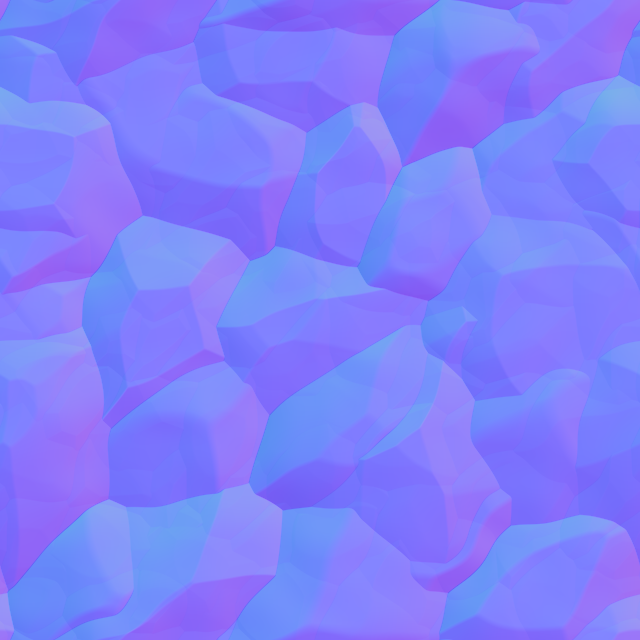
A three.js fragment shader for this texture map:

```glsl
// Tangent-space normal map of overlapping, chiselled rocks with flat lens-shaped cuts.
varying vec2 vUv;

vec4 hash4(vec3 p) {
  vec4 q = fract(p.xyzx * vec4(0.1031, 0.1030, 0.0973, 0.1099));
  q += dot(q, q.wzxy + 33.33);
  return fract((q.xxyz + q.yzzw) * q.zywx);
}

// One lattice corner of the gradient noise, wrapped to the period
float corner(vec2 cell, vec2 offset, float period, float seed) {
  float angle = 6.2832 * hash4(vec3(mod(cell, period) + 17.0, seed)).x;
  return dot(vec2(cos(angle), sin(angle)), offset);
}

float gradientNoise(vec2 p, float period, float seed) {
  vec2 i = floor(p), f = fract(p);
  vec2 u = f * f * f * (f * (f * 6.0 - 15.0) + 10.0);
  vec2 e = vec2(1.0, 0.0);
  float low = mix(corner(i, f, period, seed), corner(i + e, f - e, period, seed), u.x);
  float high = mix(corner(i + e.yx, f - e.yx, period, seed),
                   corner(i + 1.0, f - 1.0, period, seed), u.x);
  return mix(low, high, u.y);
}

float smoothMin(float a, float b, float k) {
  float t = max(k - abs(a - b), 0.0) / k;
  return min(a, b) - 0.25 * k * t * t;
}

// A rock is the lowest of one flat cut and six bowed facets
float rock(vec2 d, vec2 id, float seed) {
  vec4 cut = hash4(vec3(id, seed));
  float softness = mix(0.002, 0.022, cut.w * cut.w);
  float h = mix(-0.10, 0.03, cut.x) + dot(d, 0.14 * (cut.yz - 0.5));
  for (int k = 0; k < 6; k++) {
    vec4 r = hash4(vec3(id, seed + 1.0 + float(k)));
    float angle = (float(k) + 0.85 * r.x) * 1.0472;
    vec2 dir = vec2(cos(angle), sin(angle));
    float slope = mix(0.05, 0.36, r.y) * (1.0 - 0.6 * dir.x * dir.y);
    float bow = mix(0.04, 0.24, r.z * r.z);
    float facet = 0.08 * r.w - slope * dot(d, dir) - bow * dot(d, d);
    h = smoothMin(h, facet, softness);
  }
  return h;
}

// Highest of the nearby rocks, one per jittered cell
float rocks(vec2 p, float period, float seed) {
  vec2 cell = floor(p);
  float h = -9.0;
  for (int y = -2; y <= 2; y++) {
    for (int x = -2; x <= 2; x++) {
      vec2 c = cell + vec2(float(x), float(y));
      vec2 id = mod(c, period) + 11.0;
      vec4 r = hash4(vec3(id, seed + 9.0));
      vec2 d = p - c - 0.1 - 0.8 * r.xy;
      if (dot(d, d) < 2.6) h = max(h, rock(d, id, seed) + 0.13 * r.z);
    }
  }
  return h;
}

// Large rocks, faint smaller chips and gentle swells, in cell units
float height(vec2 uv) {
  vec2 p = uv * 5.0;
  vec2 warp = 0.07 * vec2(gradientNoise(p * 2.0, 10.0, 41.0),
                          gradientNoise(p * 2.0, 10.0, 52.0));
  float swell = gradientNoise(p * 2.0, 10.0, 63.0);
  return rocks(p + warp, 5.0, 3.0)
       + 0.09 * rocks(p * 2.0 + warp * 3.0, 10.0, 24.0)
       + 0.02 * swell;
}

void main() {
  // Slope from finite differences, which also softens the creases
  float e = 0.002;
  float h = height(vUv);
  vec2 slope = vec2(height(vUv + vec2(e, 0.0)) - h,
                    height(vUv + vec2(0.0, e)) - h) / (5.0 * e);

  // Pack the tilt into red and green; blue falls off on steep facets
  vec2 tilt = -slope * vec2(0.45, 0.51);
  tilt /= sqrt(1.0 + dot(tilt, tilt));
  gl_FragColor = vec4(0.5 + 0.5 * tilt, 1.0 - 0.55 * dot(tilt, tilt), 1.0);
}
```
